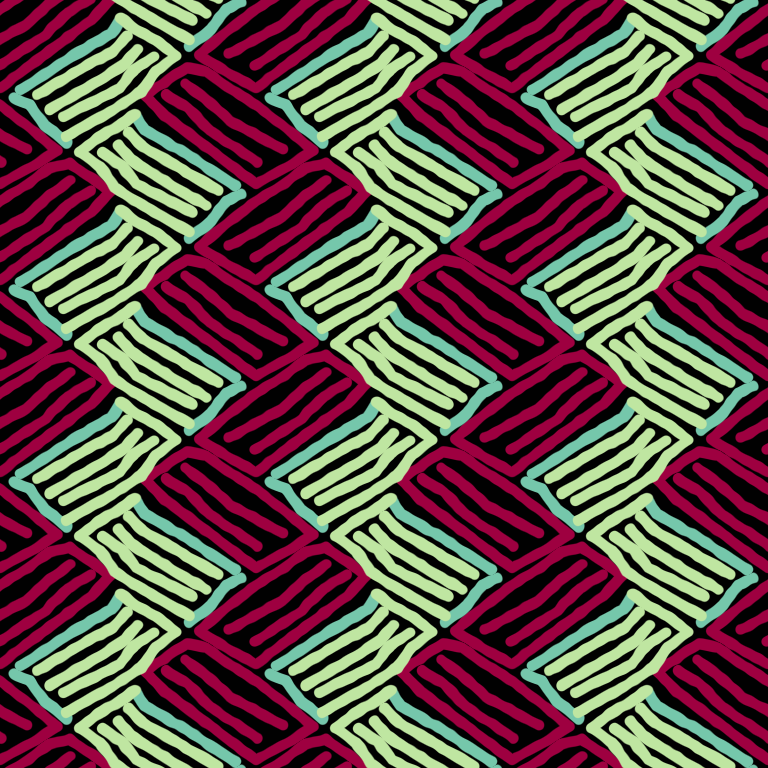
Give the GLSL for this pattern, as a Shadertoy shader.

```glsl
const vec2 REPEATS = vec2(3.0, 4.0);
const vec2 CELL = vec2(384.0, 288.0);       // one repeat, in drawing units
const float FIRST_ROW = 96.0;               // vertical phase of the repeat
const float RED_RADIUS = 7.9;
const float PALE_RADIUS = 8.3;
const float BUMP_SIZE = 12.0;               // divides both sides of CELL
const float BUMP_HEIGHT = 2.6;

const vec3 BLACK = vec3(0.005, 0.005, 0.005);
const vec3 CRIMSON = vec3(0.62, 0.0, 0.25);
const vec3 TEAL = vec3(0.46, 0.78, 0.67);
const vec3 LIME = vec3(0.75, 0.90, 0.63);

float hash(vec2 p) {
    vec3 q = fract(vec3(p.xyx) * 0.1031);
    q += dot(q, q.yzx + 33.33);
    return fract((q.x + q.y) * q.z);
}

// Value noise that wraps with the cell
float wrappedNoise(vec2 p) {
    vec2 period = CELL / BUMP_SIZE;
    p /= BUMP_SIZE;
    vec2 i = floor(p), f = fract(p);
    f = f * f * (3.0 - 2.0 * f);
    vec2 a = mod(i, period), b = mod(i + 1.0, period);
    return mix(mix(hash(a), hash(vec2(b.x, a.y)), f.x),
               mix(hash(vec2(a.x, b.y)), hash(b), f.x), f.y);
}

float segment(vec2 p, vec2 a, vec2 b) {
    vec2 ab = b - a;
    return length(p - a - ab * clamp(dot(p - a, ab) / dot(ab, ab), 0.0, 1.0));
}

// Distance to a hand-drawn line bent at two points
float stroke(vec2 p, vec2 a, vec2 b, vec2 c, vec2 d) {
    return min(segment(p, a, b), min(segment(p, b, c), segment(p, c, d)));
}

// Nearest wrapped copy of p around a centre
vec2 wrapAround(vec2 p, vec2 centre) {
    return mod(p - centre + 0.5 * CELL, CELL) - 0.5 * CELL + centre;
}

float crimsonBlock(vec2 p) {
    p = wrapAround(p, vec2(343, 92));
    // Outline
    float d = stroke(p, vec2(218, 47), vec2(250, 25), vec2(280, 5), vec2(310, 12));
    d = min(d, stroke(p, vec2(310, 12), vec2(340, 34), vec2(384, 62), vec2(434, 100)));
    d = min(d, stroke(p, vec2(434, 100), vec2(469, 130), vec2(430, 155), vec2(384, 180)));
    d = min(d, stroke(p, vec2(218, 47), vec2(247, 78), vec2(300, 117), vec2(384, 180)));
    // Hatching
    d = min(d, stroke(p, vec2(278, 30), vec2(308, 52), vec2(345, 85), vec2(424, 128)));
    return min(d, stroke(p, vec2(248, 46), vec2(282, 66), vec2(315, 100), vec2(386, 147)));
}

float limeBlock(vec2 p) {
    p = wrapAround(p, vec2(240, 168));
    // Outline
    float d = stroke(p, vec2(203, 75), vec2(180, 92), vec2(150, 109), vec2(120, 132));
    d = min(d, stroke(p, vec2(120, 132), vec2(150, 154), vec2(172, 185), vec2(210, 210)));
    d = min(d, segment(p, vec2(210, 210), vec2(284, 252)));
    // Hatching
    d = min(d, stroke(p, vec2(193, 103), vec2(215, 125), vec2(260, 150), vec2(328, 190)));
    d = min(d, stroke(p, vec2(178, 122), vec2(196, 143), vec2(235, 169), vec2(309, 212)));
    return min(d, stroke(p, vec2(153, 133), vec2(182, 152), vec2(204, 180), vec2(289, 223)));
}

float tealEdges(vec2 p) {
    p = wrapAround(p, vec2(240, 168));
    float top = stroke(p, vec2(203, 77), vec2(217, 99), vec2(278, 134), vec2(353, 183));
    float side = stroke(p, vec2(362, 195), vec2(340, 205), vec2(317, 236), vec2(283, 262));
    return min(top, side);
}

void mainImage(out vec4 fragColor, in vec2 fragCoord) {
    vec2 uv = fragCoord / iResolution.xy;
    vec2 p = vec2(uv.x, 1.0 - uv.y) * REPEATS * CELL - vec2(0.0, FIRST_ROW);

    // Each block and its glide reflection half a cell lower
    vec2 glide = vec2(CELL.x - p.x, p.y - 0.5 * CELL.y);
    float crimson = min(crimsonBlock(p), crimsonBlock(glide));
    float teal = min(tealEdges(p), tealEdges(glide));
    float lime = min(limeBlock(p), limeBlock(glide));

    // Bumpy brush edge
    float bump = BUMP_HEIGHT * (wrappedNoise(p) - 0.5);
    float soft = 0.8 * REPEATS.y * CELL.y / iResolution.y;

    vec3 color = BLACK;
    color = mix(color, CRIMSON, smoothstep(soft, -soft, crimson + bump - RED_RADIUS));
    color = mix(color, TEAL, smoothstep(soft, -soft, teal + bump - PALE_RADIUS));
    color = mix(color, LIME, smoothstep(soft, -soft, lime + bump - PALE_RADIUS));
    fragColor = vec4(color, 1.0);
}
```
